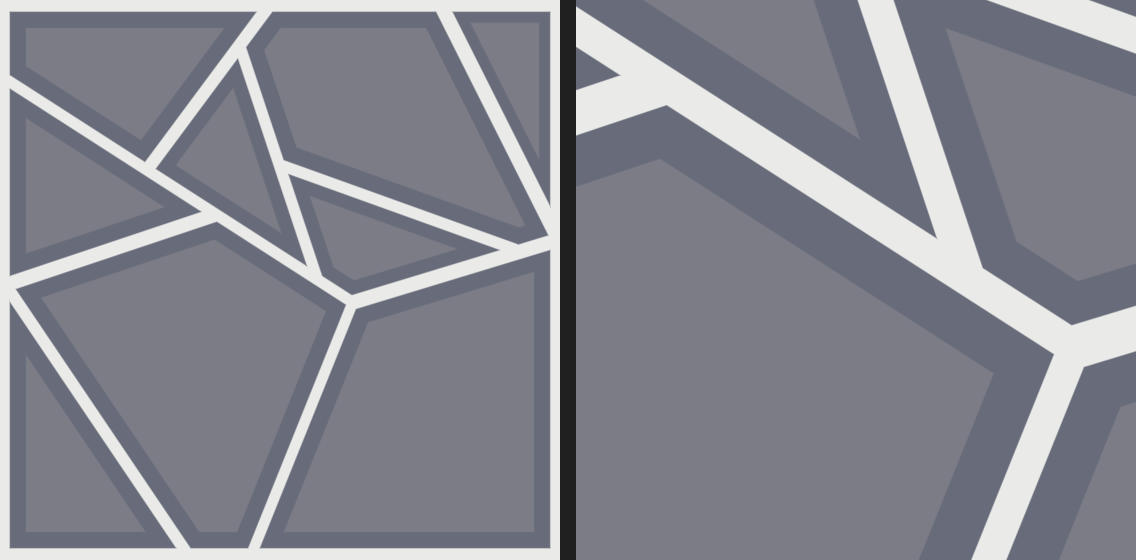
Left: the whole. Right: its middle third, enlarged.
Reproduce this texture procedurally as a Shadertoy shader.

```glsl
const int MAX_CORNERS = 12;
const vec3 GROUT = vec3(0.918, 0.918, 0.910);
const vec3 RIM = vec3(0.406, 0.425, 0.478);
const vec3 FACE = vec3(0.487, 0.488, 0.531);
const vec2 MARGIN = vec2(0.0175, 0.021);

struct Cell {
    vec2 corner[MAX_CORNERS];
    int count;
};

float hash(vec2 p) {
    return fract(sin(dot(p, vec2(127.1, 311.7))) * 43758.5453);
}

vec2 heading(float angle) {
    return vec2(cos(angle), sin(angle));
}

// Keeps the part of a convex cell where dot(p, normal) < offset
Cell clip(Cell cell, vec2 normal, float offset) {
    Cell kept = cell;
    kept.count = 0;
    for (int i = 0; i < MAX_CORNERS; i++) {
        if (i >= cell.count || kept.count > MAX_CORNERS - 2) break;
        vec2 a = cell.corner[i];
        vec2 b = cell.corner[(i + 1) % cell.count];
        float da = dot(a, normal) - offset;
        float db = dot(b, normal) - offset;
        if (da <= 0.0) kept.corner[kept.count++] = a;
        if (da * db < 0.0) kept.corner[kept.count++] = mix(a, b, da / (da - db));
    }
    return kept;
}

float area(Cell cell) {
    float sum = 0.0;
    for (int i = 0; i < MAX_CORNERS; i++) {
        if (i >= cell.count) break;
        vec2 a = cell.corner[i];
        vec2 b = cell.corner[(i + 1) % cell.count];
        sum += a.x * b.y - a.y * b.x;
    }
    return 0.5 * abs(sum);
}

vec2 middle(Cell cell) {
    vec2 sum = vec2(0.0);
    for (int i = 0; i < MAX_CORNERS; i++) {
        if (i >= cell.count) break;
        sum += cell.corner[i];
    }
    return sum / float(max(cell.count, 1));
}

// Picks one of the remote corners at random
vec2 remoteCorner(Cell cell, vec2 center, vec2 seed) {
    vec2 tip = cell.corner[0];
    float best = -1.0;
    for (int i = 0; i < MAX_CORNERS; i++) {
        if (i >= cell.count) break;
        float score = distance(cell.corner[i], center) * (0.7 + 0.6 * hash(seed + float(i) * 3.7));
        if (score > best) {
            best = score;
            tip = cell.corner[i];
        }
    }
    return tip;
}

// Finds the line offset that slices the given share of area off the cell
float sliceOffset(Cell cell, vec2 normal, float near, float far, float share) {
    float target = (1.0 - share) * area(cell);
    for (int i = 0; i < 7; i++) {
        float mid = 0.5 * (near + far);
        if (area(clip(cell, normal, mid)) < target) near = mid;
        else far = mid;
    }
    return 0.5 * (near + far);
}

float halfGap(vec2 seed) {
    return mix(0.0095, 0.0135, hash(seed));
}

void mainImage(out vec4 fragColor, in vec2 fragCoord) {
    vec2 uv = fragCoord / iResolution.xy;
    float soft = 1.0 / min(iResolution.x, iResolution.y);

    Cell cell;
    cell.count = 4;
    for (int i = 0; i < 4; i++) {
        vec2 side = vec2(i == 1 || i == 2, i > 1);
        cell.corner[i] = mix(MARGIN, 1.0 - MARGIN, side);
    }
    vec2 inset = 0.5 - MARGIN - abs(uv - 0.5);
    float d = min(inset.x, inset.y);

    // Three main cracks meet at a hub and part the slab into sectors
    vec2 hub = vec2(0.63, 0.46);
    vec3 armAngle = vec3(0.295, 2.57, 4.33);
    vec3 largestCell = vec3(0.15, 0.27, 0.30);
    int sector = 0;
    for (int i = 0; i < 3; i++) {
        int j = (i + 1) % 3;
        vec2 a = heading(armAngle[i]);
        vec2 b = heading(armAngle[j]);
        vec2 na = vec2(a.y, -a.x);
        vec2 nb = vec2(-b.y, b.x);
        float da = dot(uv - hub, na);
        float db = dot(uv - hub, nb);
        if (da <= 0.0 && db < 0.0) {
            sector = i;
            d = min(d, -da - halfGap(vec2(i, 5)));
            d = min(d, -db - halfGap(vec2(j, 5)));
            cell = clip(clip(cell, na, dot(hub, na)), nb, dot(hub, nb));
            break;
        }
    }

    // Chip corners off the sector until the rest is small enough
    for (int level = 0; level < 5; level++) {
        if (area(cell) < largestCell[sector]) break;
        vec2 seed = vec2(sector * 7 + level, 11);
        vec2 center = middle(cell);
        vec2 tip = remoteCorner(cell, center, seed);
        vec2 aim = tip - center;
        vec2 normal = heading(atan(aim.y, aim.x) + 0.6 * (hash(seed + 1.3) - 0.5));
        float share = mix(0.15, 0.26, hash(seed + 2.9));
        float offset = sliceOffset(cell, normal, dot(center, normal), dot(tip, normal), share);
        float side = dot(uv, normal) - offset;
        d = min(d, abs(side) - halfGap(seed + 4.1));
        if (side > 0.0) {
            cell = clip(cell, -normal, -offset);
            break;
        }
        cell = clip(cell, normal, offset);
    }

    // Grout, dark rim and flat face; small cells get a thinner rim
    float rimWidth = mix(0.017, 0.029, smoothstep(0.02, 0.07, area(cell)));
    vec3 color = mix(GROUT, RIM, smoothstep(-soft, soft, d));
    color = mix(color, FACE, smoothstep(-soft, soft, d - rimWidth));
    fragColor = vec4(color, 1.0);
}
```
